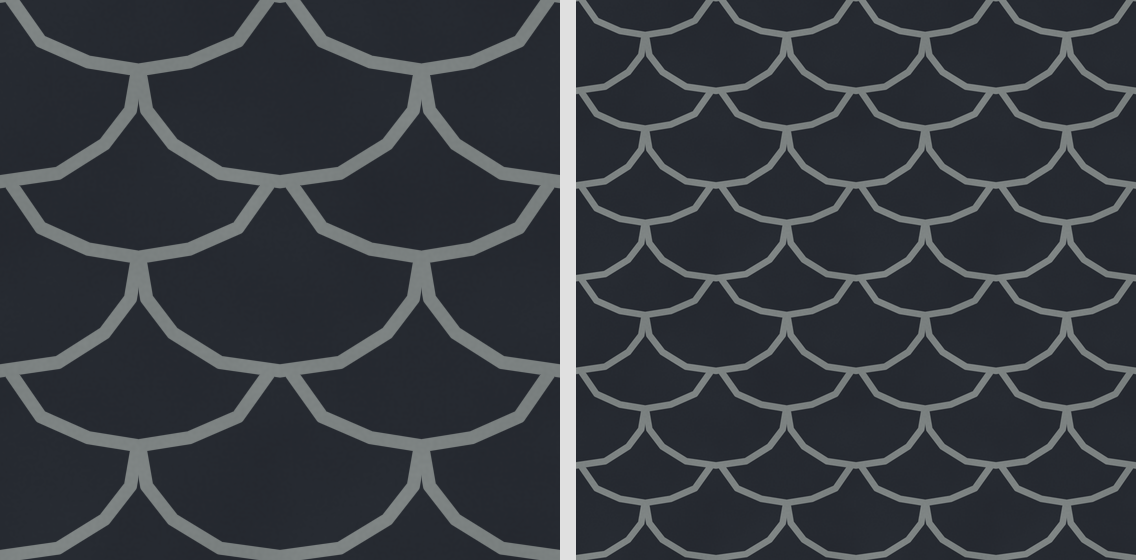
Left: one tile. Right: repeated 2 by 2.
Reproduce this pattern procedurally as a three.js fragment shader.

```glsl
// Dark slate fish scales outlined by pale faceted bands, two across and three down.
// Each scale is a mirrored chain of segments; two staggered rows share a repeat,
// a slow wrapping drift loosens the spacing and gradient noise mottles the surface.

#define COLUMNS 2.0
#define ROWS 3.0
#define BAND_WIDTH 0.047
#define DRIFT 0.0026
#define SLATE vec3(0.148, 0.163, 0.190)
#define GROUT vec3(0.487, 0.510, 0.508)
#define SLATE_MOTTLE 0.022
#define GROUT_MOTTLE 0.050
#define GRAIN 0.012

varying vec2 vUv;

const float TAU = 6.2831853;

// Random unit vector at a lattice point
vec2 gradient(vec2 cell) {
  vec3 q = fract(cell.xyx * vec3(0.1031, 0.1030, 0.0973));
  q += dot(q, q.yzx + 33.33);
  float angle = TAU * fract((q.x + q.y) * q.z);
  return vec2(cos(angle), sin(angle));
}

// Gradient noise that wraps after a whole number of cells
float wrapNoise(vec2 uv, float period) {
  vec2 p = uv * period;
  vec2 i = floor(p);
  vec2 f = p - i;
  vec2 w = f * f * f * (f * (f * 6.0 - 15.0) + 10.0);
  vec2 e = vec2(0.0, 1.0);
  float a = dot(gradient(mod(i, period)), f);
  float b = dot(gradient(mod(i + e.yx, period)), f - e.yx);
  float c = dot(gradient(mod(i + e.xy, period)), f - e.xy);
  float d = dot(gradient(mod(i + e.yy, period)), f - e.yy);
  return mix(mix(a, b, w.x), mix(c, d, w.x), w.y);
}

float mottle(vec2 uv) {
  float sum = 0.0;
  float gain = 0.5;
  float period = 4.0;
  for (int octave = 0; octave < 4; octave++) {
    sum += gain * wrapNoise(uv, period);
    gain *= 0.5;
    period *= 2.0;
  }
  return sum;
}

float segment(vec2 p, vec2 a, vec2 b) {
  vec2 ab = b - a;
  return length(p - a - ab * clamp(dot(p - a, ab) / dot(ab, ab), 0.0, 1.0));
}

// Three joined segments rising from the lowest point of a scale
float chain(vec2 p, vec2 a, vec2 b, vec2 c) {
  return min(segment(p, vec2(0.0), a), min(segment(p, a, b), segment(p, b, c)));
}

// Position relative to the nearest scale bottom, mirrored left to right
vec2 scaleSpace(vec2 p, vec2 bottom) {
  float rowHeight = COLUMNS / ROWS;
  p -= bottom;
  return vec2(abs(fract(p.x + 0.5) - 0.5), mod(p.y + 0.1, rowHeight) - 0.1);
}

// Distance to the centre line of the nearest band
float bandDistance(vec2 p) {
  vec2 deep = scaleSpace(p, vec2(0.0, 0.013));
  vec2 shallow = scaleSpace(p, vec2(0.5, 0.413));
  vec2 shoulder = vec2(0.471, 0.255);
  float d = chain(deep, vec2(0.211, 0.030), vec2(0.378, 0.134), shoulder);
  d = min(d, segment(deep, shoulder, vec2(0.496, 0.400)));
  return min(d, chain(shallow, vec2(0.181, 0.029), vec2(0.352, 0.104), vec2(0.466, 0.266)));
}

void main() {
  // Scale outlines, one unit per scale width
  vec2 p = (vUv + DRIFT * sin(TAU * vUv)) * COLUMNS;
  float pixel = fwidth(vUv.x) * COLUMNS;
  float edge = bandDistance(p) - 0.5 * BAND_WIDTH;
  float band = 1.0 - smoothstep(-0.75 * pixel, 0.75 * pixel, edge);

  // Cloudy wear and fine grain
  float cloud = mottle(vUv);
  float grain = GRAIN * wrapNoise(vUv, 128.0);
  vec3 slate = SLATE + SLATE_MOTTLE * cloud * vec3(0.8, 1.0, 1.0) + 0.4 * grain;
  vec3 grout = GROUT + GROUT_MOTTLE * cloud + grain;

  gl_FragColor = vec4(mix(slate, grout, band), 1.0);
}
```
